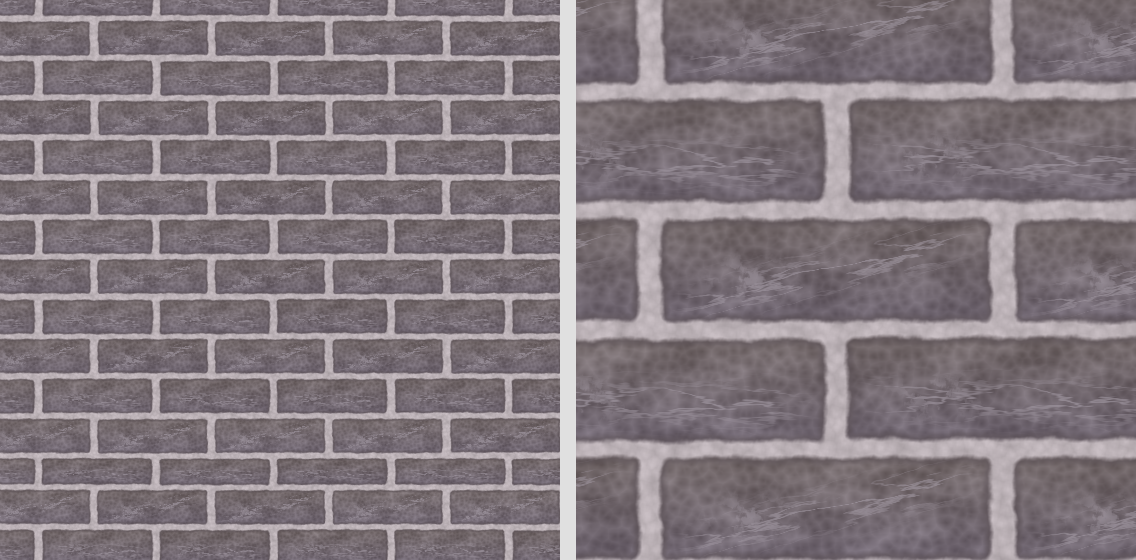
Left: the whole. Right: its middle third, enlarged.
A WebGL 2 fragment shader for this texture:

```glsl
#version 300 es
precision highp float;

uniform vec2 u_resolution;
out vec4 outColor;

// Layout, in fractions of the canvas
const float BRICK_PITCH = 0.2098;
const float COURSE_PITCH = 0.0710;
const float FIRST_BED = 0.0326;      // depth of the first bed joint below the top
const float EVEN_JOINT = 0.1680;
const float ODD_JOINT = 0.0690;
const vec2 BRICK_HALF = vec2(0.0982, 0.0303);
const float CORNER = 0.005;
const float SQUEEZE_DEPTH = 0.820;   // one course is thinner than the rest
const float SQUEEZE_SPAN = 0.040;
const float SQUEEZE_AMOUNT = 0.0143;

// Wear
const float EDGE_WOBBLE = 0.0013;
const float EDGE_SOFTNESS = 0.0019;
const float PLACE_JITTER = 0.0018;
const float FACE_JITTER = 0.004;
const float GRAIN_SCALE = 150.0;
const float STREAK_STRENGTH = 0.62;

// Colours
const vec3 BRICK_DARK = vec3(0.365, 0.325, 0.345);
const vec3 BRICK_LIGHT = vec3(0.545, 0.505, 0.535);
const vec3 STREAK = vec3(0.64, 0.605, 0.645);
const vec3 RIM = vec3(0.36, 0.32, 0.34);
const vec3 WARM_SHIFT = vec3(0.006, 0.004, -0.018);
const vec3 MORTAR_DARK = vec3(0.62, 0.585, 0.60);
const vec3 MORTAR_LIGHT = vec3(0.79, 0.75, 0.77);

const mat2 TURN = mat2(0.8, 0.6, -0.6, 0.8);

vec2 hash2(vec2 p) {
    vec3 h = fract(p.xyx * vec3(0.1031, 0.1030, 0.0973));
    h += dot(h, h.yzx + 33.33);
    return fract((h.xx + h.yz) * h.zy);
}

// Distance to the nearest scattered point
float cellular(vec2 p) {
    vec2 cell = floor(p), f = fract(p);
    float nearest = 2.0;
    for (int y = -1; y <= 1; y++) {
        for (int x = -1; x <= 1; x++) {
            vec2 offset = vec2(x, y);
            nearest = min(nearest, length(offset + hash2(cell + offset) - f));
        }
    }
    return nearest;
}

float layeredSines(vec2 p) {
    float sum = 0.0, amplitude = 0.5;
    for (int i = 0; i < 5; i++) {
        sum += amplitude * sin(p.x + 1.7 * sin(p.y * 0.9 + float(i)));
        p = TURN * p * 1.9 + 2.3;
        amplitude *= 0.6;
    }
    return sum;
}

float roundBox(vec2 p, vec2 halfSize, float radius) {
    vec2 d = abs(p) - halfSize + radius;
    return length(max(d, 0.0)) + min(max(d.x, d.y), 0.0) - radius;
}

float bell(float x, float width) {
    return exp(-x * x / (width * width));
}

vec3 mortarColor(vec2 uv, float grain) {
    float tone = 0.68 + 0.22 * layeredSines(uv * 190.0) - 0.5 * (grain - 0.45);
    return mix(MORTAR_DARK, MORTAR_LIGHT, clamp(tone, 0.0, 1.0));
}

vec3 brickColor(vec2 q, vec2 id, float odd, float grain) {
    vec2 variation = hash2(id + 31.0) - 0.5;
    vec2 face = q + variation * FACE_JITTER + odd * 0.37;

    // Mottled clay, browner towards the top
    float tone = 0.47 + 0.30 * layeredSines(face * vec2(65.0, 120.0))
               + 0.55 * (grain - 0.45) + 0.12 * variation.x;
    vec3 color = mix(BRICK_DARK, BRICK_LIGHT, clamp(tone, 0.0, 1.0));
    color += WARM_SHIFT * q.y / BRICK_HALF.y;

    // Pale scratches: rising on even courses, level on odd ones
    float slope = mix(0.22, -0.03, odd);
    float height = q.y - slope * q.x;
    float vein = layeredSines(vec2(face.x * 42.0, (height + variation.y * 0.003) * 250.0));
    float band = bell(height + mix(0.001, 0.007, odd), 0.012)
               * smoothstep(0.097, 0.06, abs(q.x));
    float scratch = smoothstep(0.24, 0.02, abs(vein)) * band;

    // Chipped patch left of the middle
    float patchArea = bell(length((q - vec2(-0.045, -0.005)) * vec2(0.55, 1.0)), 0.012);
    float chips = patchArea * smoothstep(0.05, 0.55, layeredSines(face * 210.0));
    return mix(color, STREAK, STREAK_STRENGTH * max(scratch, 0.8 * chips));
}

void main() {
    vec2 uv = gl_FragCoord.xy / u_resolution;

    // Courses from the top down, with a half-brick bond
    float depth = 1.0 - uv.y;
    depth += SQUEEZE_AMOUNT * clamp((depth - SQUEEZE_DEPTH) / SQUEEZE_SPAN, 0.0, 1.0);
    float course = (depth - FIRST_BED) / COURSE_PITCH;
    float odd = mod(floor(course), 2.0);
    float along = (uv.x - mix(EVEN_JOINT, ODD_JOINT, odd)) / BRICK_PITCH;
    vec2 id = floor(vec2(along, course));
    vec2 q = (fract(vec2(along, course)) - 0.5) * vec2(BRICK_PITCH, -COURSE_PITCH);
    q += (hash2(id + 7.0) - 0.5) * PLACE_JITTER;

    // Ragged outline
    vec2 rough = q * 130.0 + odd * 5.0 + hash2(id + 3.0);
    vec2 wobble = vec2(layeredSines(rough), layeredSines(rough + 7.0));
    float dist = roundBox(q + EDGE_WOBBLE * wobble, BRICK_HALF, CORNER);

    float grain = cellular(uv * GRAIN_SCALE);
    vec3 brick = brickColor(q, id, odd, grain);
    brick = mix(brick, RIM, 0.6 * smoothstep(-0.006, -0.001, dist));
    vec3 mortar = mortarColor(uv, grain);
    float softness = max(EDGE_SOFTNESS, 1.0 / u_resolution.y);
    outColor = vec4(mix(brick, mortar, smoothstep(-softness, softness, dist)), 1.0);
}
```
